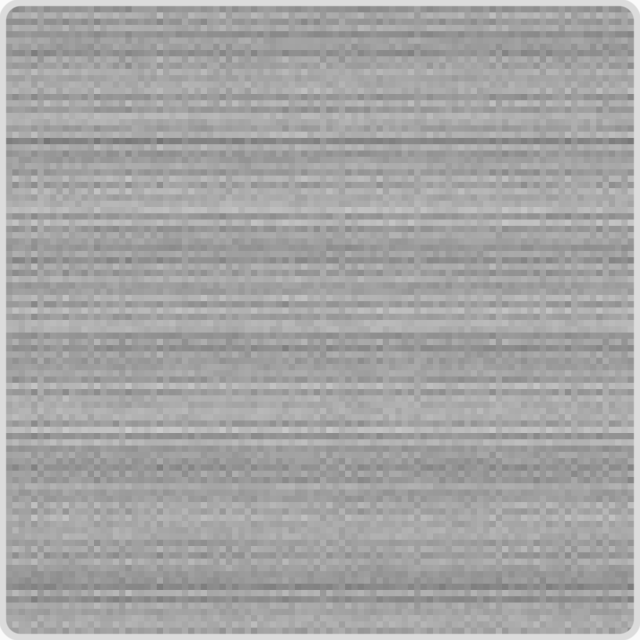
A Shadertoy shader for this texture:

```glsl
// A grey woven panel of 100 by 100 square cells inside a pale rounded frame.
// Row tone is a short wave plus a slow band; column waves deepen each row's
// contrast, and hashed noise gives every row and cell its own wear.
#define CELLS 100.0
#define FRAME 0.0095
#define OUTER_RADIUS 0.032
#define INNER_RADIUS 0.023
#define BASE_GREY 0.638
#define ROW_FREQ 0.4237
#define COLUMN_FREQ 0.4
#define BAND_ROWS 17.15
#define ROW_AMOUNT 0.052
#define BAND_AMOUNT 0.035
#define THREAD_AMOUNT 0.042
#define WEAR_AMOUNT 0.075

const float TAU = 6.2831853;
const vec3 FRAME_COLOR = vec3(0.86);
const vec3 OUTSIDE_COLOR = vec3(0.98);

float hash(vec2 p) {
    return fract(sin(dot(p, vec2(12.9898, 78.233))) * 43758.5453);
}

// Smooth variation along each row
float rowDrift(vec2 cell) {
    float x = cell.x / 9.0;
    float t = smoothstep(0.0, 1.0, fract(x));
    vec2 knot = vec2(floor(x), cell.y + 211.0);
    return mix(hash(knot), hash(knot + vec2(1.0, 0.0)), t) - 0.5;
}

// Grey of one cell; rows count from the top
float cellGrey(vec2 cell) {
    float rowWave = cos(TAU * ROW_FREQ * (cell.y - 2.1));
    float band = cos(TAU * (cell.y - 13.4) / BAND_ROWS);
    float columnWave = cos(TAU * COLUMN_FREQ * (cell.x - 4.0));
    float thread = 0.7 * columnWave + hash(vec2(cell.x, 57.0)) - 0.5;
    float rowWear = hash(vec2(19.0, cell.y)) - 0.5;
    float cellWear = hash(cell + 31.0) - 0.5;

    float grey = BASE_GREY + BAND_AMOUNT * band - ROW_AMOUNT * rowWave;
    grey -= THREAD_AMOUNT * thread * (rowWave + 0.5 * rowWear);
    grey += WEAR_AMOUNT * (rowWear + 0.8 * cellWear + 0.45 * rowDrift(cell));
    return clamp(grey, 0.42, 0.82);
}

// Blend neighbouring cells over one pixel at their shared edges
float weave(vec2 p, float pixel) {
    vec2 q = p - 0.5;
    vec2 corner = floor(q);
    vec2 blend = clamp((fract(q) - 0.5) / pixel + 0.5, 0.0, 1.0);
    float grey = 0.0;
    for (int j = 0; j < 2; j++) {
        for (int i = 0; i < 2; i++) {
            vec2 offset = vec2(i, j);
            vec2 weight = mix(1.0 - blend, blend, offset);
            vec2 cell = clamp(corner + offset, 0.0, CELLS - 1.0);
            grey += weight.x * weight.y * cellGrey(cell);
        }
    }
    return grey;
}

float roundedBox(vec2 p, float halfSize, float radius) {
    vec2 d = abs(p) - halfSize + radius;
    return length(max(d, 0.0)) + min(max(d.x, d.y), 0.0) - radius;
}

void mainImage(out vec4 fragColor, in vec2 fragCoord) {
    vec2 uv = fragCoord / iResolution.xy;
    float pixel = 1.0 / min(iResolution.x, iResolution.y);

    // Cell coordinates inside the frame
    float scale = CELLS / (1.0 - 2.0 * FRAME);
    vec2 p = (vec2(uv.x, 1.0 - uv.y) - FRAME) * scale;
    vec3 panel = vec3(weave(p, min(pixel * scale, 1.0)));

    // Frame and rounded corners
    float outer = roundedBox(uv - 0.5, 0.5, OUTER_RADIUS);
    float inner = roundedBox(uv - 0.5, 0.5 - FRAME, INNER_RADIUS);
    vec3 color = mix(panel, FRAME_COLOR, smoothstep(-pixel, pixel, inner));
    color = mix(color, OUTSIDE_COLOR, smoothstep(0.0, 2.0 * pixel, outer));
    fragColor = vec4(color, 1.0);
}
```
